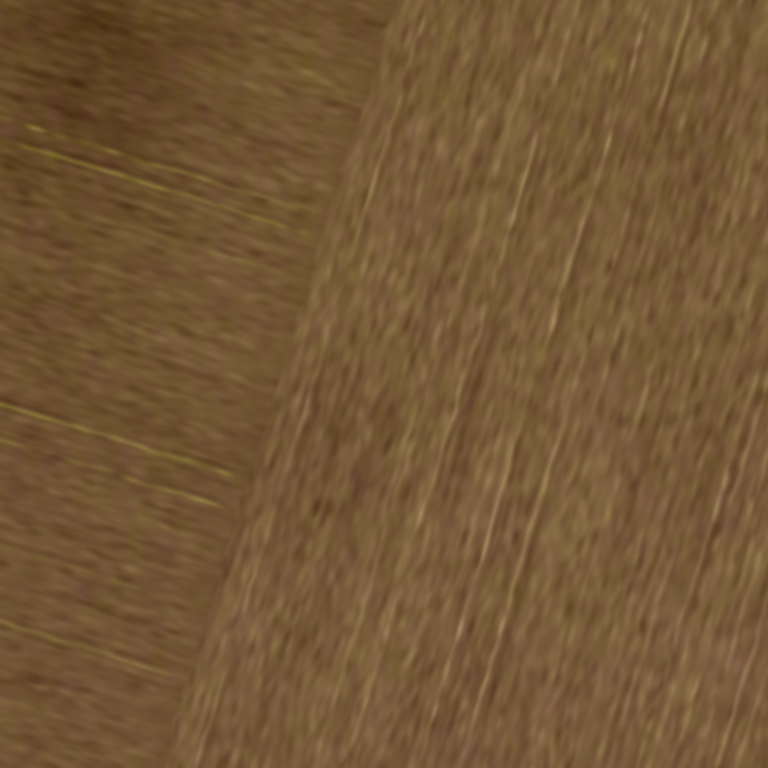
A WebGL 2 fragment shader for this texture:

```glsl
#version 300 es
precision highp float;
// Brown ploughed field: fine tilted furrows on the right meet sparse, nearly
// level furrows on the left along a slanted border. Stretched cellular noise
// gives grain and streaks; jittered repeats give the bright furrow ridges.

#define BORDER_FOOT vec2(0.21, 0.0)
#define RIGHT_DIR normalize(vec2(0.305, 1.0))
#define LEFT_DIR normalize(vec2(1.0, -0.305))
#define RIGHT_SOIL vec3(0.463, 0.353, 0.222)
#define LEFT_SOIL vec3(0.437, 0.328, 0.198)
#define RIGHT_PITCH 0.026
#define LEFT_PITCH 0.046
#define GRAIN_SIZE vec2(0.0072, 0.019)
#define GRAIN_GAIN 0.048
#define STREAK_GAIN 0.034
#define RIDGE_GAIN 0.105
#define HUE_GAIN 0.9

uniform vec2 u_resolution;
out vec4 fragColor;

vec3 hash3(vec2 p) {
  vec3 q = fract(p.xyx * vec3(0.1031, 0.1030, 0.0973));
  q += dot(q, q.yxz + 33.33);
  return fract((q.xxy + q.yzz) * q.zyx);
}

// Signed cellular noise: one soft spot of random weight in each cell.
float cellNoise(vec2 p) {
  vec2 cell = floor(p);
  float sum = 0.0;
  for (int y = -1; y <= 1; y++) {
    for (int x = -1; x <= 1; x++) {
      vec2 neighbour = cell + vec2(x, y);
      vec3 h = hash3(neighbour + 211.0);
      vec2 d = p - neighbour - h.xy;
      float spot = max(0.0, 1.0 - dot(d, d));
      sum += (2.0 * h.z - 1.0) * spot * spot;
    }
  }
  return sum;
}

// Ridges at jittered positions, each with a darker furrow beside it.
float ridges(float x, float width, float rarity, float seed) {
  float cell = floor(x);
  float sum = 0.0;
  for (int i = -1; i <= 1; i++) {
    float id = cell + float(i);
    vec3 h = hash3(vec2(id + 97.0, seed));
    float d = (x - id - 0.15 - 0.7 * h.x) / width;
    float shade = d - 2.1;
    sum += pow(h.y, rarity) * (exp(-d * d) - 0.4 * exp(-shade * shade));
  }
  return sum;
}

// Upright rows; p holds the distance across and along the furrows.
float rightTone(vec2 p) {
  float wobble = 0.0016 * cellNoise(p / vec2(0.06, 0.035));
  float grain = cellNoise(p / GRAIN_SIZE);
  float streak = cellNoise(vec2(p.x + wobble, p.y) / vec2(0.0085, 0.26) + 40.0);
  float breaks = cellNoise(p / vec2(0.02, 0.11) + 80.0);
  float ridge = ridges((p.x + wobble) / RIGHT_PITCH, 0.135, 3.0, 5.0);
  return GRAIN_GAIN * grain + STREAK_GAIN * streak
       + RIDGE_GAIN * ridge * clamp(0.75 + 0.6 * breaks + 0.35 * grain, 0.0, 1.3);
}

// Nearly level rows: x is tone, y is the strength of the ridge.
vec2 leftTone(vec2 p, float edge) {
  float wobble = 0.0012 * cellNoise(p / vec2(0.06, 0.04) + 15.0);
  float grain = cellNoise(p / GRAIN_SIZE + 120.0);
  float streak = cellNoise(vec2(p.x + wobble, p.y) / vec2(0.008, 0.13) + 160.0);
  float breaks = cellNoise(p / vec2(0.03, 0.15) + 190.0);
  float ridge = ridges((p.x + wobble) / LEFT_PITCH, 0.075, 2.2, 23.0);
  float taper = 1.0 - smoothstep(-0.035, -0.012, edge);
  ridge *= taper * clamp(0.7 + 0.9 * breaks + 0.25 * grain, 0.0, 1.2);
  float tone = 0.75 * (GRAIN_GAIN * grain + STREAK_GAIN * streak) * mix(0.6, 1.0, taper);
  return vec2(tone + RIDGE_GAIN * ridge, max(ridge, 0.0));
}

void main() {
  vec2 uv = gl_FragCoord.xy / u_resolution.y;
  vec2 q = uv - BORDER_FOOT;
  vec2 rightPos = vec2(dot(q, vec2(RIGHT_DIR.y, -RIGHT_DIR.x)), dot(q, RIGHT_DIR));
  vec2 leftPos = vec2(dot(q, vec2(-LEFT_DIR.y, LEFT_DIR.x)), dot(q, LEFT_DIR));
  float edge = rightPos.x;

  // Two fields joined at the border
  float onRight = smoothstep(-0.006, 0.006, edge + 0.004 * cellNoise(uv * 45.0));
  vec2 left = leftTone(leftPos, edge);
  float tone = mix(left.x, rightTone(rightPos), onRight);
  vec3 colour = mix(LEFT_SOIL, RIGHT_SOIL, onRight);

  // Broad light: dark upper left corner, soft blotches elsewhere
  vec2 corner = (uv - vec2(0.12, 0.98)) / vec2(0.13, 0.2);
  vec2 side = (uv - vec2(0.02, 0.65)) / vec2(0.16, 0.3);
  tone -= (1.0 - onRight) * (0.085 * exp(-dot(corner, corner)) + 0.03 * exp(-dot(side, side)));
  tone += 0.012 * cellNoise(uv * 6.0 + 7.0) + 0.012 * (1.0 - onRight) * (0.5 - uv.y);
  tone -= 0.015 * exp(-pow(edge / 0.008, 2.0));
  colour += tone * vec3(1.0, 0.98, 0.85);

  // Tint: greener on crests and towards the top, redder towards the bottom
  float hue = cellNoise(uv * vec2(75.0, 48.0) + 300.0) + 0.5 * cellNoise(uv * 14.0 + 350.0);
  hue += 1.1 * (uv.y - 0.5) + 6.0 * tone;
  colour += HUE_GAIN * hue * vec3(-0.005, 0.007, -0.014);
  colour += (1.0 - onRight) * left.y * vec3(-0.01, 0.025, -0.05);

  fragColor = vec4(clamp(colour, 0.0, 1.0), 1.0);
}
```
